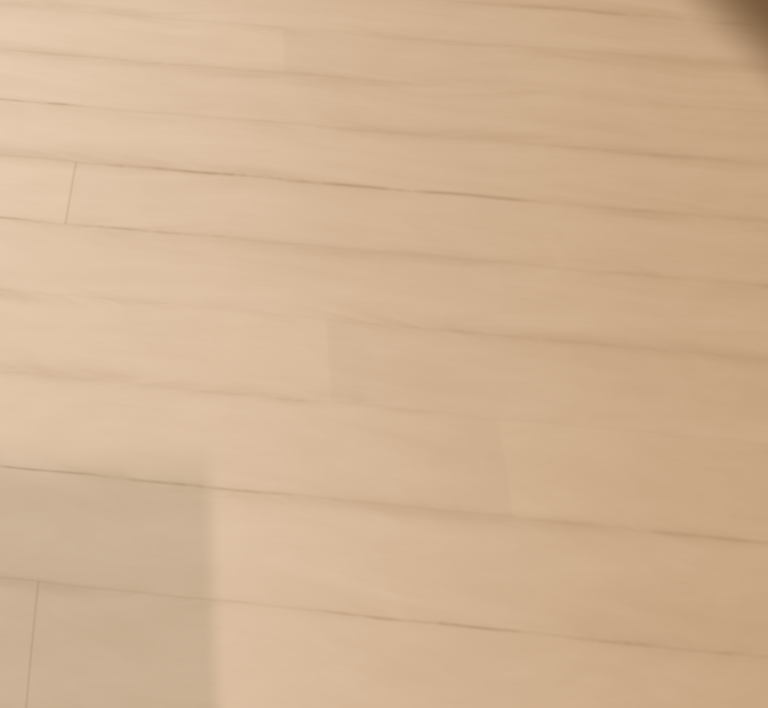
A WebGL 1 fragment shader for this texture:

```glsl
precision highp float;
// Pale wooden floor boards seen at a shallow slant. The canvas is unprojected into
// board rows, each row is cut by end joints, then grain, worn seams and soft light
// are layered on top.

uniform vec2 u_resolution;

#define HORIZON 1.158       // height of the vanishing line above the canvas
#define ROW_SCALE 22.76     // perspective strength of the rows
#define ROW_OFFSET 18.53    // row count at infinite nearness
#define TILT 0.08           // downward slope of the seams
#define JOINT_SPAN 1.669    // distance between joints along a row
#define SEAM_WIDTH 0.0019
#define GRAIN_AMOUNT 0.016
#define TINT_AMOUNT 0.008
#define PALE vec3(0.893, 0.787, 0.682)
#define TAN vec3(0.770, 0.640, 0.502)
#define GROOVE vec3(0.60, 0.47, 0.34)
#define CORNER vec3(0.43, 0.32, 0.21)

// Layered, warped and rotated sines, roughly -1 to 1.
float layeredSines(vec2 p) {
  float sum = 0.0;
  float weight = 0.5;
  for (int i = 0; i < 5; i++) {
    p += 0.9 * sin(p.yx + float(i) * 1.3);
    sum += weight * sin(p.x) * sin(p.y);
    p = mat2(0.8, 0.6, -0.6, 0.8) * p * 1.75;
    weight *= 0.68;
  }
  return sum;
}

// Where the end joint of a row lies, scattered by a cubic wrapped to the span.
float jointPosition(float row) {
  float m = row - 4.0;
  return mod(0.466 + m * (0.2004 + m * (0.03397 + m * 0.01264)), JOINT_SPAN);
}

// Soft coverage of a line at signed distance d.
float line(float d, float width, float pixel) {
  float w = max(width, 0.7 * pixel);
  return exp(-d * d / (w * w));
}

// Broad light: bright at the upper left, fading to the right.
float floorLight(vec2 p, float across) {
  vec2 window = p - vec2(0.02, 0.05);
  vec2 pool = p - vec2(0.38, 0.78);
  return 0.73 - 0.70 * across
       + 0.27 * exp(-4.0 * dot(window, window))
       + 0.19 * exp(-8.0 * dot(pool, pool));
}

void main() {
  float pixel = 1.0 / u_resolution.y;
  float aspect = u_resolution.x * pixel;
  vec2 p = gl_FragCoord.xy * pixel;
  p.y = 1.0 - p.y;

  // Board coordinates: x runs along the row, depth counts rows.
  float wobble = 0.0006 * sin(p.x * 17.0 + p.y * 9.0) + 0.0005 * sin(p.x * 41.0 + p.y * 23.0);
  float level = (p.y - TILT * p.x + wobble) / (1.0 + 0.03 * p.x);
  float depth = ROW_OFFSET - ROW_SCALE / (level + HORIZON);
  float rowHeight = (level + HORIZON) * (level + HORIZON) / ROW_SCALE;
  float row = floor(depth);
  float inRow = depth - row;

  // End joints lean with the view; every third row is one unbroken board.
  float joint = jointPosition(row);
  float jointDistance = p.x - joint - 0.06 * (joint - 0.35) * (inRow - 0.5);
  float hasJoint = step(0.5, mod(row, 3.0));
  float side = hasJoint * smoothstep(-0.006, 0.006, jointDistance);
  float tint = mix(cos(2.6 * (row - 4.0)), cos(2.6 * (row - 4.0) + 3.0), side);
  tint *= hasJoint * exp(-4.0 * abs(jointDistance));

  // Light, board tint and grain; the streaks run on softly across the seams.
  float across = p.x / aspect;
  vec3 color = mix(TAN, PALE, floorLight(p, across));
  float streaks = layeredSines(vec2(p.x * 5.0, depth * 5.0));
  float fibres = layeredSines(vec2(p.x * 15.0 + 2.0, depth * 9.0 + 5.0));
  float mottle = layeredSines(p * vec2(27.0, 35.0) + 4.0);
  color += TINT_AMOUNT * tint * vec3(1.2, 1.2, 0.9);
  color += GRAIN_AMOUNT * (0.6 * streaks + 0.4 * fibres + 0.35 * mottle) * vec3(0.9, 1.0, 1.1);

  // Seams: short worn stretches of groove, some rows nearly closed.
  float seam = floor(depth + 0.5);
  float seamDistance = (depth - seam) * rowHeight;
  float openness = 0.6 + 0.4 * cos(1.2566 * (seam - 2.0));
  float chips = layeredSines(vec2(p.x * 14.0 + seam * 5.3, seam * 2.9 + 1.0));
  float stretches = 0.5 * sin(p.x * 6.0 + seam * 2.3) + 0.9 * chips;
  float wear = openness * smoothstep(0.0, 0.9, stretches) * mix(1.0, 0.65, across);
  float blur = SEAM_WIDTH * (1.0 + 0.7 * across);
  color = mix(color, GROOVE, (0.09 * openness + 0.34 * wear) * line(seamDistance, blur, pixel));

  // Wide, uneven darkening that drifts about the seam.
  float drift = 0.004 * sin(p.x * 4.0 + seam * 2.0) + 0.003 * chips;
  float stain = clamp(0.45 + 0.5 * sin(p.x * 5.0 + seam * 3.9) - 0.6 * fibres, 0.0, 1.0);
  float band = (seamDistance - drift) / 0.011;
  color = mix(color, GROOVE, (0.02 + 0.12 * stain) * exp(-band * band));

  // Joint lines, strongest on every fifth row.
  float jointDepth = 0.02 + 0.17 * smoothstep(0.5, 1.0, cos(1.2566 * (row - 2.0)));
  color = mix(color, GROOVE, hasJoint * jointDepth * line(jointDistance, SEAM_WIDTH, pixel));

  // Soft cast shadow at the lower left.
  float shadow = (1.0 - smoothstep(0.283, 0.318, p.x - 0.03 * (p.y - 0.8)))
               * smoothstep(0.60, 0.70, p.y - 0.06 * p.x);
  color *= mix(vec3(1.0), vec3(0.912, 0.917, 0.905), shadow);

  // Dark blurred corner at the upper right.
  float corner = 1.0 - smoothstep(0.0, 0.15, aspect - p.x + p.y);
  color = mix(color, CORNER, 0.9 * corner);

  gl_FragColor = vec4(color, 1.0);
}
```
